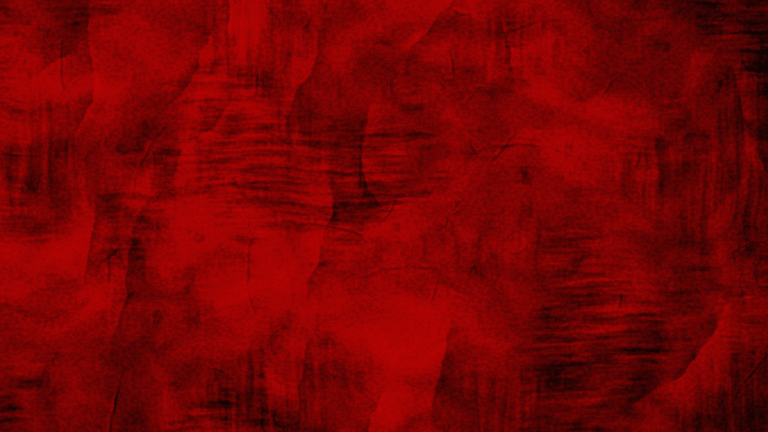
Give the GLSL for this texture, as a Shadertoy shader.

```glsl
#define BASE_RED 0.555
#define BROAD_CONTRAST 0.50
#define MOTTLE_CONTRAST 0.36
#define STREAK_DEPTH 0.24
#define SMEAR_LIGHT 0.10
#define SMEAR_SHADOW 0.17
#define SCRATCH_DEPTH 0.13
#define GRAIN 0.11
#define EDGE_SHADE 0.24
#define SMEARS 18
#define SCRATCHES 34

const uint MIX = 1664525u;

vec2 hash2(vec2 cell) {
    uvec2 q = uvec2(ivec2(cell)) * MIX + 1013904223u;
    q.x += q.y * MIX;
    q.y += q.x * MIX;
    q ^= q >> 16u;
    q.x += q.y * MIX;
    q.y += q.x * MIX;
    q ^= q >> 16u;
    return vec2(q >> 8u) / 16777216.0;
}

float corner(vec2 cell, vec2 offset) {
    float a = 6.2832 * hash2(cell).x;
    return dot(vec2(cos(a), sin(a)), offset);
}

float gradientNoise(vec2 p) {
    vec2 i = floor(p), f = p - i;
    vec2 u = f * f * f * (f * (f * 6.0 - 15.0) + 10.0);
    vec2 e = vec2(1.0, 0.0);
    return mix(mix(corner(i, f), corner(i + e, f - e), u.x),
               mix(corner(i + e.yx, f - e.yx), corner(i + 1.0, f - 1.0), u.x), u.y);
}

float fbm(vec2 p) {
    float sum = 0.0, amp = 0.5;
    for (int k = 0; k < 5; k++) {
        sum += amp * gradientNoise(p);
        p = mat2(1.6, 1.2, -1.2, 1.6) * p + 7.3;
        amp *= 0.52;
    }
    return sum;
}

vec2 turn(vec2 p, float a) {
    float c = cos(a), s = sin(a);
    return vec2(c * p.x + s * p.y, c * p.y - s * p.x);
}

// Trowel smears: a crisp lip, lit on one side and shaded on the other
float smears(vec2 p, float aspect, float rough) {
    float sum = 0.0;
    for (int i = 0; i < SMEARS; i++) {
        vec2 place = hash2(vec2(i, 11)), shape = hash2(vec2(i, 23));
        vec2 q = turn(p - place * vec2(aspect, 1.0), mix(0.5, 1.75, shape.x));
        float halfLength = mix(0.08, 0.28, shape.y);
        float d = q.y + 0.06 * gradientNoise(vec2(q.x * 5.0, float(i) + 0.5)) + 0.03 * rough;
        d *= fract(place.x * 17.0) < 0.5 ? -1.0 : 1.0;
        float lip = smoothstep(-0.004, 0.004, d);
        float fade = 1.0 - smoothstep(0.3 * halfLength, halfLength, abs(q.x) + 0.15 * rough);
        float light = SMEAR_LIGHT * lip * exp(-9.0 * max(d, 0.0));
        float shadow = SMEAR_SHADOW * (1.0 - lip) * exp(24.0 * min(d, 0.0));
        sum += fade * (light - shadow * (0.7 + 2.0 * rough));
    }
    return sum;
}

// Thin broken scratches, mostly steep, with a faint raised rim
float scratches(vec2 p, float aspect, float rough) {
    float sum = 0.0;
    for (int i = 0; i < SCRATCHES; i++) {
        vec2 place = hash2(vec2(i, 37)), shape = hash2(vec2(i, 53));
        float angle = i % 4 == 0 ? 0.5 * shape.x - 0.25 : mix(0.7, 1.75, shape.x);
        vec2 q = turn(p - place * vec2(aspect, 1.0), angle);
        float halfLength = mix(0.03, 0.15, shape.y * shape.y);
        q.y += 0.5 * (shape.y - 0.5) * q.x * q.x / halfLength + 0.014 * rough;
        float fade = 1.0 - smoothstep(0.4 * halfLength, halfLength, abs(q.x));
        float groove = 1.0 - smoothstep(0.0008, 0.0045, abs(q.y));
        float rim = 1.0 - smoothstep(0.0, 0.006, abs(q.y - 0.007));
        sum += fade * (0.4 * rim - groove) * smoothstep(-0.25, 0.15, rough);
    }
    return SCRATCH_DEPTH * sum;
}

void mainImage(out vec4 fragColor, in vec2 fragCoord) {
    vec2 uv = fragCoord / iResolution.xy;
    vec2 p = fragCoord / iResolution.y;
    float aspect = iResolution.x / iResolution.y;
    vec2 warp = vec2(fbm(p * 3.0 + 4.0), fbm(p * 3.0 + 19.0));
    float rough = fbm(p * 13.0 + 31.0);

    // Worn plaster: broad clouds and ragged mottling
    float tone = BASE_RED + BROAD_CONTRAST * fbm(p * 2.1 + 0.6 * warp + 8.0);
    tone += MOTTLE_CONTRAST * fbm(p * vec2(8.0, 10.0) + 2.0 * warp + 43.0);

    // Brushed dark patches, horizontal and vertical
    vec2 b = p + 0.03 * warp;
    float across = gradientNoise(b * vec2(6.0, 62.0)) + 0.7 * gradientNoise(b * vec2(17.0, 125.0));
    float down = gradientNoise(b * vec2(58.0, 4.0)) + 0.6 * gradientNoise(b * vec2(110.0, 11.0));
    float acrossPatch = smoothstep(-0.04, 0.2, fbm(p * 2.6 + 61.0) + 0.3 * rough);
    float downPatch = smoothstep(0.0, 0.22, fbm(p * 2.4 + 77.0) + 0.14 * (uv.x - 0.5));
    tone -= STREAK_DEPTH * acrossPatch * (0.28 + across);
    tone -= STREAK_DEPTH * downPatch * (0.28 + 0.8 * down);

    // Ragged creases
    float crease = 1.0 - smoothstep(0.0, 0.022, abs(fbm(p * 4.5 + 1.5 * warp + 90.0)));
    tone -= 0.11 * crease * smoothstep(0.0, 0.2, rough + 0.5 * warp.x);

    tone += smears(p, aspect, rough) + scratches(p, aspect, rough);

    // Fine tooth of the surface
    tone += GRAIN * (gradientNoise(p * vec2(95.0, 120.0)) + 0.6 * gradientNoise(p * 190.0 + 5.0));

    // Shade toward the right and lower edges
    tone -= EDGE_SHADE * smoothstep(0.66, 1.02, uv.x);
    tone -= 0.4 * EDGE_SHADE * (1.0 - smoothstep(0.0, 0.35, uv.y));
    tone = mix(tone, 0.62 + 0.45 * (tone - 0.62), smoothstep(0.58, 0.66, tone));
    fragColor = vec4(clamp(tone, 0.08, 0.78), 0.01, 0.01, 1.0);
}
```
